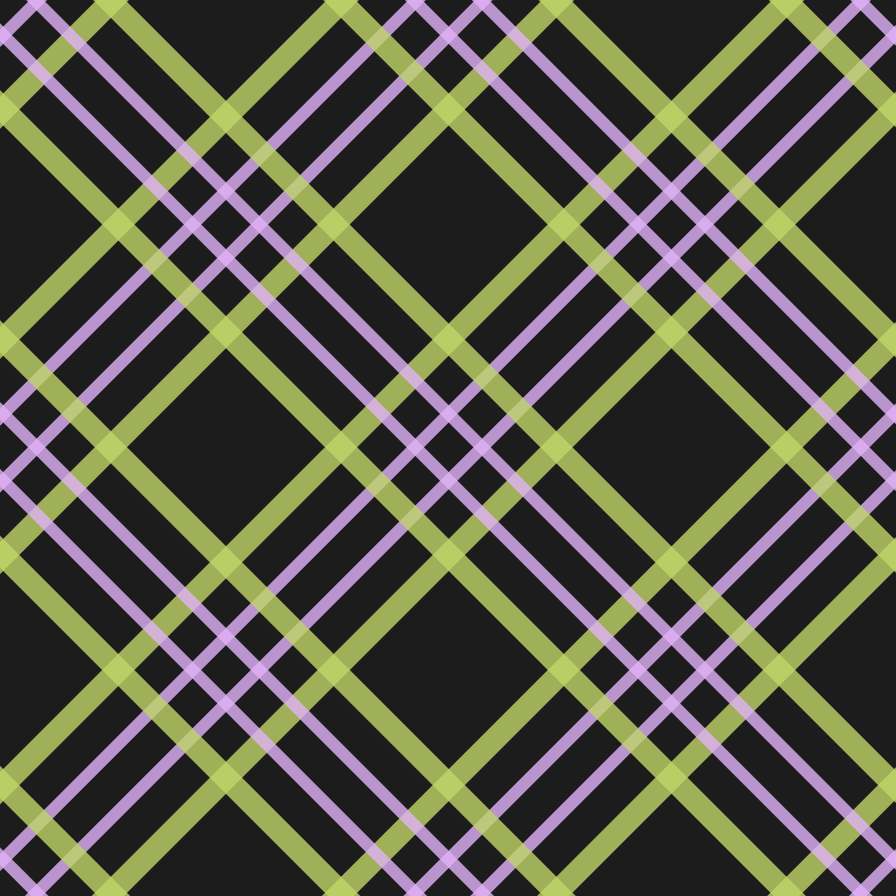
Reproduce this pattern procedurally as a Shadertoy shader.

```glsl
// Diagonal plaid: paired green and lilac translucent stripes crossing on charcoal.

const float PERIOD       = 180.0 / 512.0;  // distance between setts, across the stripes
const float GREEN_OFFSET = 43.5 / 512.0;   // stripe centre from the middle of the sett
const float GREEN_WIDTH  = 13.0 / 512.0;
const float LILAC_OFFSET = 13.5 / 512.0;
const float LILAC_WIDTH  = 7.0 / 512.0;
const float OPACITY      = 0.8;
const vec2  SHIFT        = vec2(0.0008);   // sett centre from the canvas centre
const vec3  CHARCOAL     = vec3(0.11, 0.11, 0.11);
const vec3  GREEN        = vec3(0.75, 0.835, 0.41);
const vec3  LILAC        = vec3(0.885, 0.698, 0.973);

// Coverage of a stripe pair mirrored about the middle of the sett.
float stripePair(float fromMiddle, float offset, float width, float pixel) {
    float edge = abs(fromMiddle - offset) - 0.5 * width;
    return clamp(0.5 - edge / pixel, 0.0, 1.0);
}

// Lays one direction of translucent stripes over the cloth.
vec3 weave(vec3 cloth, float across, float pixel) {
    float fromMiddle = abs(fract(across / PERIOD + 0.5) - 0.5) * PERIOD;
    float green = stripePair(fromMiddle, GREEN_OFFSET, GREEN_WIDTH, pixel);
    float lilac = stripePair(fromMiddle, LILAC_OFFSET, LILAC_WIDTH, pixel);
    cloth = mix(cloth, GREEN, OPACITY * green);
    return mix(cloth, LILAC, OPACITY * lilac);
}

void mainImage(out vec4 fragColor, in vec2 fragCoord) {
    float pixel = 1.0 / iResolution.y;
    vec2 p = (fragCoord - 0.5 * iResolution.xy) * pixel - SHIFT;

    // Turn the axes by 45 degrees
    vec2 diagonal = vec2(p.x - p.y, p.x + p.y) * sqrt(0.5);

    // Rising stripes below, falling stripes on top
    vec3 color = weave(CHARCOAL, diagonal.x, pixel);
    color = weave(color, diagonal.y, pixel);
    fragColor = vec4(color, 1.0);
}
```
